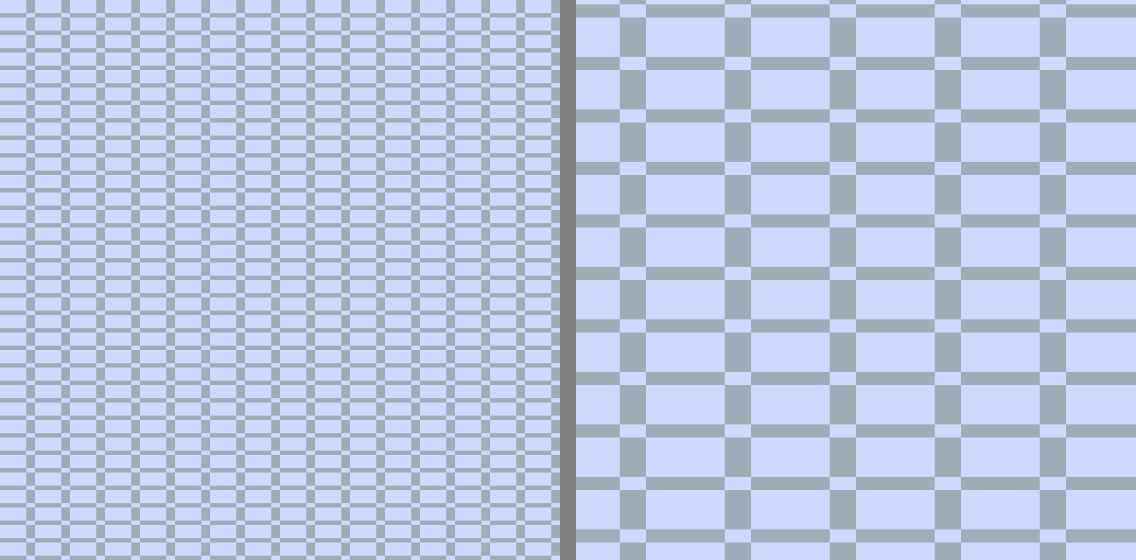
Left: the whole. Right: its middle third, enlarged.
Write a three.js fragment shader that draws this pattern.

```glsl
varying vec2 vUv;

const vec2 REPEATS = vec2(16.0, 32.0);      // cells across and up
const vec2 BAR_WIDTH = vec2(0.25, 0.25);    // upright and level bars, in cells
const vec2 BAR_CENTER = vec2(0.875, 0.125); // bar positions within a cell
const vec3 GROUND_COLOR = vec3(0.796, 0.859, 0.988);
const vec3 BAR_COLOR = vec3(0.608, 0.678, 0.718);

// Coverage of the upright (x) and level (y) bars, with smoothed edges
vec2 barCoverage(vec2 cell) {
  vec2 fromCenter = abs(fract(cell - BAR_CENTER + 0.5) - 0.5);
  vec2 inside = 0.5 * BAR_WIDTH - fromCenter;
  return clamp(inside / fwidth(cell) + 0.5, 0.0, 1.0);
}

void main() {
  vec2 bars = barCoverage(vUv * REPEATS);

  // Crossings revert to the ground colour
  float ink = bars.x + bars.y - 2.0 * bars.x * bars.y;

  gl_FragColor = vec4(mix(GROUND_COLOR, BAR_COLOR, ink), 1.0);
}
```
